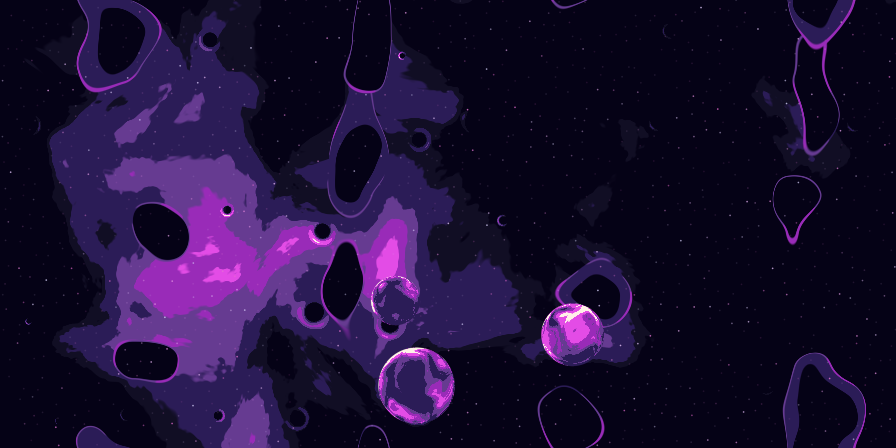
A Shadertoy shader for this background:

```glsl
// Posterized violet nebula with gooey hollow blobs, eddies, three planets and faint stars.
#define NEBULA_CENTER vec2(0.55, 0.40)
#define NEBULA_SIZE vec2(0.50, 0.36)
#define HOT_SPOT vec2(0.56, 0.0)
#define CLOUD_SCALE 4.5
#define CLOUD_CONTRAST 1.6
#define EDDY_CELL 0.2
#define STAR_CELL 0.03
#define STAR_RADIUS 0.0017
#define PLANET_CENTER vec2(1.03, 0.24)
#define PLANET_SPREAD vec2(0.25, 0.11)
#define BLOB_WARP 0.085

float hash(vec2 p) {
    return fract(sin(dot(p, vec2(127.1, 311.7))) * 43758.5);
}

float noise(vec2 p) {
    vec2 i = floor(p), f = fract(p);
    f = f * f * (3.0 - 2.0 * f);
    return mix(mix(hash(i), hash(i + vec2(1, 0)), f.x),
               mix(hash(i + vec2(0, 1)), hash(i + vec2(1, 1)), f.x), f.y);
}

float fbm(vec2 p) {
    float sum = 0.0, amp = 0.5;
    for (int i = 0; i < 6; i++) {
        sum += amp * noise(p);
        p = mat2(1.6, 1.2, -1.2, 1.6) * p + 7.3;
        amp *= 0.5;
    }
    return sum;
}

float band(float level, float v) {
    return smoothstep(level - 0.01, level + 0.01, v);
}

// Stepped palette from deep space to white heat
vec3 palette(float v) {
    vec3 c = vec3(0.02, 0.006, 0.085);
    c = mix(c, vec3(0.065, 0.055, 0.14), band(0.10, v));
    c = mix(c, vec3(0.17, 0.11, 0.34), band(0.20, v));
    c = mix(c, vec3(0.40, 0.23, 0.57), band(0.42, v));
    c = mix(c, vec3(0.60, 0.17, 0.72), band(0.58, v));
    c = mix(c, vec3(0.89, 0.30, 0.90), band(0.74, v));
    return mix(c, vec3(1.0, 0.94, 0.91), band(0.92, v));
}

// Cloud density: one large cloud, a hot spot and stray wisps
float nebula(vec2 p) {
    vec2 q = (p - NEBULA_CENTER) / NEBULA_SIZE;
    vec2 h = (p - HOT_SPOT) / vec2(0.17, 0.13);
    vec2 warp = vec2(noise(p * 6.0), noise(p * 6.0 + 31.0)) - 0.5;
    float cloud = fbm(p * CLOUD_SCALE + warp * 0.6) - 0.5;
    return cloud * CLOUD_CONTRAST - 0.12 + 0.62 * exp(-dot(q, q)) + 0.55 * exp(-dot(h, h));
}

// Crescent whirls with dark eyes; the smallest glow strongest
float eddies(vec2 p) {
    vec2 cell = floor(p / EDDY_CELL);
    float seed = hash(cell + 3.7);
    float r = mix(0.006, 0.036, hash(cell + 9.1));
    vec2 jitter = 0.3 + 0.4 * vec2(hash(cell + 1.3), hash(cell + 5.9));
    vec2 q = p - (cell + jitter) * EDDY_CELL;
    float d = length(q);
    float crescent = 0.5 + 0.5 * cos(atan(q.y, q.x) - 6.28 * seed);
    float ring = 1.0 - smoothstep(0.0, 0.35 * r, abs(d - r));
    float eye = 1.0 - smoothstep(0.55 * r, 0.75 * r, d);
    float gain = mix(0.85, 0.32, smoothstep(0.006, 0.016, r));
    return step(0.5, seed) * (gain * ring * crescent - 0.5 * eye);
}

// Hollow blobs along a low-discrepancy sequence, wrapping vertically
vec3 addBlobs(vec3 col, vec2 p, float px) {
    for (int k = 5; k <= 15; k++) {
        float i = float(k);
        vec2 center = vec2(2.0, 1.0) * fract(vec2(0.6, 0.5) + i * vec2(0.7549, 0.5698));
        float big = step(0.9, abs(cos(1.0472 * i)));
        float stretch = 1.6 + 0.95 * cos(2.856 * i);
        vec2 q = p - center;
        q.y -= floor(q.y + 0.5);
        float radius = mix(0.06, 0.095, big);
        float wobble = noise(q * 11.0 + i * 5.3) - 0.5;
        float d = radius * (length(q / (radius * pow(vec2(stretch), vec2(-0.3, 0.7)))) - 1.0)
                + BLOB_WARP * wobble;
        float tint = noise(q * 14.0 + i * 3.1);
        float rim = 0.0025 + 0.005 * tint * tint;
        float wall = rim + big * (0.012 + 0.04 * noise(q * 16.0 + i));
        vec3 fill = mix(palette(0.0), palette(0.3), smoothstep(-px, px, d + wall));
        vec3 edge = palette(mix(0.36, 0.72, tint));
        fill = mix(fill, edge, smoothstep(-px, px, d + rim));
        col = mix(col, fill, 1.0 - smoothstep(-px, px, d));
    }
    return col;
}

// Marbled spheres with a bright upper-left rim
vec3 addPlanets(vec3 col, vec2 p, float px) {
    for (int k = 0; k < 3; k++) {
        float i = float(k), a = 2.2 + 2.1 * i;
        vec2 q = p - PLANET_CENTER - PLANET_SPREAD * vec2(cos(a), sin(a));
        float radius = 0.07 - 0.0175 * sin(2.094 * (i + 1.0));
        vec2 n = q / radius;
        float d = length(n);
        vec2 s = n / (0.6 + sqrt(max(1.0 - d * d, 0.0)));
        float marble = fbm(s * 1.8 + 2.0 * noise(s * 2.0 + i) + i * 8.0) - 0.5;
        float light = dot(n, vec2(-0.5, 0.86));
        float v = 0.48 + 1.5 * marble + pow(d, 7.0) * (0.2 + 0.4 * light);
        col = mix(col, palette(max(v, 0.22)), 1.0 - smoothstep(-px, px, d * radius - radius));
    }
    return col;
}

vec3 addStars(vec3 col, vec2 p, float px) {
    vec2 cell = floor(p / STAR_CELL);
    vec2 jitter = 0.15 + 0.7 * vec2(hash(cell + 2.1), hash(cell + 6.4));
    float d = length(p - (cell + jitter) * STAR_CELL);
    float glow = step(0.35, hash(cell)) * (0.12 + 0.75 * pow(hash(cell + 8.2), 5.0));
    vec3 tint = mix(vec3(0.9, 0.4, 0.8), vec3(0.85, 0.85, 1.0), hash(cell + 4.4));
    return mix(col, tint, glow * (1.0 - smoothstep(-px, px, d - STAR_RADIUS)));
}

void mainImage(out vec4 fragColor, in vec2 fragCoord) {
    vec2 p = fragCoord / iResolution.y;
    float px = 0.7 / iResolution.y;
    vec3 col = palette(nebula(p) + eddies(p));
    col = addBlobs(col, p, px);
    col = addStars(col, p, px);
    col = addPlanets(col, p, px);
    fragColor = vec4(col, 1.0);
}
```
